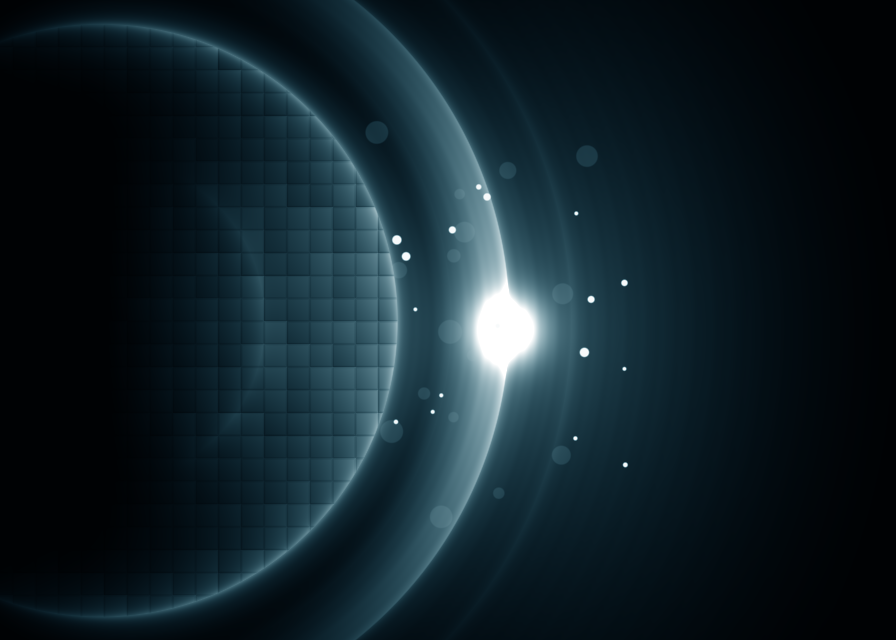
A Shadertoy shader for this background:

```glsl
// Teal planet disc with tiled surface, concentric light arcs, a bright flare and drifting sparks.

// Lengths are in canvas heights, origin at the lower left.
const vec2  CENTER       = vec2(0.158, 0.499);
const vec2  FLARE        = vec2(0.795, 0.485);
const float DISC_RADIUS  = 0.463;
const float BAND_INNER   = 0.547;
const float BAND_OUTER   = 0.638;
const float HALO_RADIUS  = 0.735;
const float CREASE_RADIUS = 0.256;
const vec2  GRID_ORIGIN  = vec2(0.4127, 0.498);
const float TILE         = 0.0357;
const vec2  AMBIENT_POS  = vec2(0.85, 0.48);
const vec2  AMBIENT_SIZE = vec2(0.32, 0.45);
const float AMBIENT      = 0.17;
const vec3  TONE_CURVE   = vec3(1.5, 1.0, 0.87); // brightness to teal
const int   SPARKS       = 17;
const int   BUBBLES      = 16;

float hash(vec2 n) {
    return fract(sin(dot(n, vec2(127.1, 311.7))) * 43758.5);
}

// One inside a circle, zero outside, one pixel soft.
float circleMask(float dist, float radius) {
    float px = 1.0 / iResolution.y;
    return 1.0 - smoothstep(-px, px, dist - radius);
}

float ridge(float dist, float radius, float width) {
    return exp(-abs(dist - radius) / width);
}

// Faintly bevelled squares, each with its own brightness.
float tileShade(vec2 p) {
    vec2 cell = (p - GRID_ORIGIN) / TILE;
    vec2 f = fract(cell);
    vec2 border = min(f, 1.0 - f);
    float seam = 1.0 - smoothstep(0.0, 0.09, min(border.x, border.y));
    float tone = 0.84 + 0.24 * hash(floor(cell));
    return tone + 0.18 * (f.y - 0.5) + 0.12 * (f.x - 0.5) - 0.16 * seam;
}

float discLight(vec2 p, float d, float rimLit) {
    float y = (p.y - CENTER.y) / 0.36;
    float surface = 0.30 * smoothstep(0.12, 0.6, p.x) * exp(-y * y);
    float facing = smoothstep(0.4, 1.0, (p.x - CENTER.x) / max(d, 0.001));
    surface += 0.09 * facing * ridge(d, CREASE_RADIUS, 0.022);
    surface += 0.24 * rimLit * ridge(d, DISC_RADIUS, 0.045);
    return surface * tileShade(p);
}

float skyLight(vec2 p, float d, float rimLit, float bandLit) {
    vec2 q = (p - AMBIENT_POS) / AMBIENT_SIZE;
    float v = AMBIENT * exp(-dot(q, q));
    v += 0.22 * rimLit * ridge(d, DISC_RADIUS, 0.026);

    // Broad band, brightest at its crisp outer edge
    float insideBand = circleMask(d, BAND_OUTER);
    float rise = smoothstep(BAND_INNER - 0.03, BAND_OUTER, d);
    float fall = ridge(d, BAND_OUTER, 0.03);
    v += bandLit * mix(0.20 * fall, 0.44 * rise, insideBand);
    v += 0.18 * bandLit * ridge(d, BAND_OUTER, 0.005);

    // Thin secondary arcs
    v += 0.05 * bandLit * ridge(d, BAND_INNER, 0.012);
    v += 0.06 * bandLit * ridge(d, HALO_RADIUS, 0.012);

    // Flare: tight core inside a wide glow
    float f = length(p - FLARE);
    v += 0.9 * exp(-f * f / 0.0025) + 0.4 * exp(-f / 0.09);

    // Fine concentric grain
    return v * (1.0 + 0.02 * sin(d * 180.0) + 0.012 * sin(d * 410.0));
}

// Scattered round specks: x is the pale bubbles, y the white sparks.
vec2 specks(vec2 p) {
    vec2 cover = vec2(0.0);
    for (int i = 0; i < BUBBLES; i++) {
        float n = float(i) + 1.0;
        vec2 h = vec2(hash(vec2(n, 2.3)), fract(n * 0.618));
        vec2 pos = vec2(0.56, 0.17) + h * vec2(0.36, 0.66);
        float radius = mix(0.008, 0.019, hash(vec2(n, 7.9)));
        cover.x += 0.16 * circleMask(length(p - pos), radius);
    }
    for (int i = 0; i < SPARKS; i++) {
        float n = float(i) + 1.0;
        vec2 h = vec2(hash(vec2(n, 4.1)), fract(n * 0.618 + 0.3));
        vec2 pos = vec2(0.61, 0.27) + h * vec2(0.37, 0.46);
        float size = hash(vec2(n, 9.7));
        float radius = mix(0.003, 0.0085, size * size);
        cover.y = max(cover.y, circleMask(length(p - pos), radius));
    }
    return cover;
}

void mainImage(out vec4 fragColor, in vec2 fragCoord) {
    vec2 p = fragCoord / iResolution.y;
    float d = length(p - CENTER);
    float facing = (p.x - CENTER.x) / max(d, 0.001);
    float rimLit = smoothstep(-0.6, 0.5, facing);
    float bandLit = pow(max(facing, 0.0), 2.0);

    // Planet over sky, then the shared bright rim
    float sky = skyLight(p, d, rimLit, bandLit);
    float v = mix(sky, discLight(p, d, rimLit), circleMask(d, DISC_RADIUS));
    v += 0.2 * rimLit * ridge(d, DISC_RADIUS, 0.006);

    // Specks on top
    vec2 cover = specks(p);
    v = mix(v, 0.75, min(cover.x, 0.4) * step(v, 0.75));
    v = mix(clamp(v, 0.0, 1.0), 0.98, cover.y);

    // Near-black floor tinted blue
    vec3 color = pow(vec3(max(v, 0.008)), TONE_CURVE);
    fragColor = vec4(color, 1.0);
}
```
